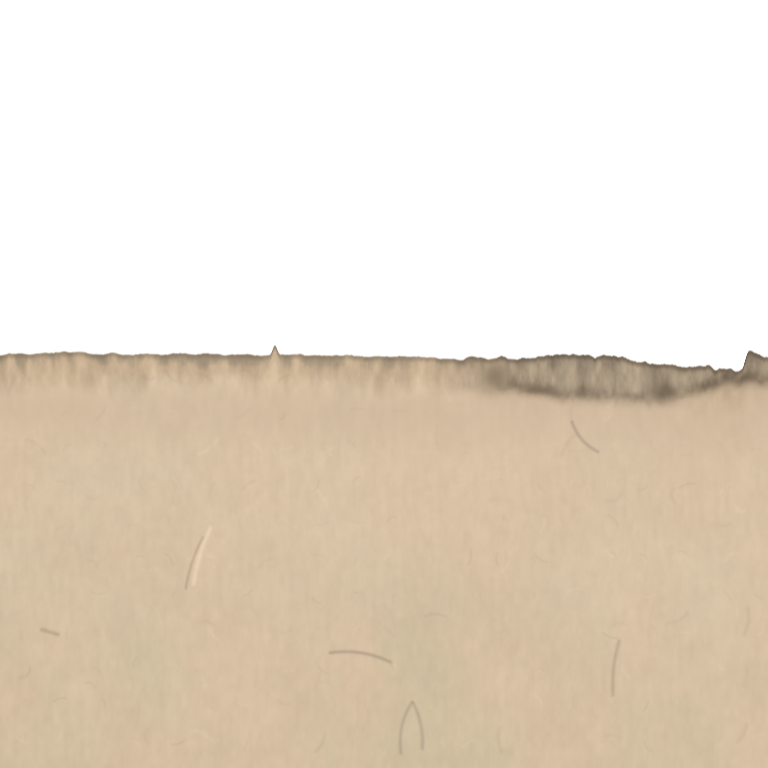
Write a WebGL 2 fragment shader that draws this texture.

```glsl
#version 300 es
precision highp float;
// Sheet of aged tan paper with a torn, browned upper edge on a white ground.

uniform vec2 u_resolution;
out vec4 fragColor;

const vec3 WHITE = vec3(1.0);
const vec3 PAPER = vec3(0.845, 0.765, 0.655);
const vec3 OLIVE = vec3(0.815, 0.745, 0.630);
const vec3 BLUSH = vec3(0.850, 0.750, 0.640);
const vec3 TAN = vec3(0.735, 0.640, 0.525);
const vec3 TORN = vec3(0.600, 0.545, 0.465);
const vec3 UMBER = vec3(0.390, 0.335, 0.275);

float hash(vec2 p) {
    return fract(sin(dot(p, vec2(127.1, 311.7))) * 43758.5453);
}

float noise(vec2 p) {
    vec2 i = floor(p), f = fract(p);
    f = f * f * (3.0 - 2.0 * f);
    return mix(mix(hash(i), hash(i + vec2(1, 0)), f.x),
               mix(hash(i + vec2(0, 1)), hash(i + vec2(1, 1)), f.x), f.y);
}

// Layered noise centred on zero
float fbm(vec2 p) {
    float sum = 0.0, amp = 0.5;
    for (int i = 0; i < 4; i++) {
        sum += amp * (noise(p) - 0.5);
        p = p * 2.03 + 17.3;
        amp *= 0.5;
    }
    return sum;
}

float bell(float x, float width) {
    return exp(-x * x / (width * width));
}

// Soft mask of a bent hair running from a to b
float fibre(vec2 p, vec2 a, vec2 b, float bend, float width) {
    vec2 ab = b - a;
    float t = clamp(dot(p - a, ab) / dot(ab, ab), 0.0, 1.0);
    vec2 side = vec2(-ab.y, ab.x) / length(ab);
    vec2 nearest = a + ab * t + side * bend * 4.0 * t * (1.0 - t);
    return bell(length(p - nearest), width);
}

// Height of the torn edge at x
float tornEdge(float x) {
    float y = 0.5385 - 0.005 * smoothstep(0.35, 0.6, x);
    y += 0.005 * bell(x - 0.765, 0.03) + 0.003 * bell(x - 0.09, 0.05);
    y -= 0.013 * smoothstep(0.79, 0.93, x);
    y += 0.020 * smoothstep(0.966, 0.976, x) - 0.006 * smoothstep(0.98, 1.0, x);
    y += 0.013 * bell(x - 0.358, 0.004);
    float rough = mix(0.006, 0.014, smoothstep(0.5, 0.75, x));
    return y + rough * fbm(vec2(x * 75.0, 3.0));
}

// Sheet colour away from the edge: broad stains, upright grain, fine speckle
vec3 paperSheet(vec2 p) {
    vec3 col = mix(OLIVE, PAPER, smoothstep(0.0, 0.4, p.y + 0.5 * fbm(p * 5.0)));
    col = mix(col, BLUSH, clamp(0.35 + 1.6 * fbm(p * vec2(11.0, 8.0) + 40.0), 0.0, 1.0));
    float grain = 0.045 * fbm(p * vec2(150.0, 45.0)) + 0.035 * fbm(p * 95.0 + 8.0);
    return col * (1.0 + grain + 0.03 * fbm(p * 18.0));
}

// Faint short hairs, one per cell of a jittered grid
float scatteredFibres(vec2 p, float cells) {
    vec2 id = floor(p * cells), q = fract(p * cells) - 0.5;
    float angle = 6.2832 * hash(id + 5.0);
    vec2 centre = 0.3 * (vec2(hash(id), hash(id + 9.0)) - 0.5);
    vec2 arm = vec2(cos(angle), sin(angle)) * mix(0.06, 0.22, hash(id + 3.0));
    float tone = hash(id + 13.0) - 0.6;
    return tone * fibre(q, centre - arm, centre + arm, 0.04, 0.035);
}

// Browned band below the edge, with a torn strip and its shadow on the right
vec3 ageEdge(vec3 col, vec2 p, float depth) {
    float right = smoothstep(0.55, 0.72, p.x);
    float streak = fbm(vec2(p.x * 75.0, p.y * 28.0));
    float blotch = fbm(p * 34.0 + 21.0);
    float d = depth + 0.028 * streak + 0.022 * blotch;
    float reach = mix(0.055, 0.085, right);
    col = mix(col, TAN, 0.72 * (1.0 - smoothstep(0.012, reach, d)));
    col = mix(col, BLUSH * 0.95, 0.5 * bell(d - 0.075, 0.035));
    col = mix(col, TORN, 0.62 * (1.0 - smoothstep(0.0, 0.017, d)));

    float rim = 0.497 - 0.013 * smoothstep(0.64, 0.8, p.x) + 0.023 * smoothstep(0.86, 0.96, p.x);
    float above = smoothstep(-0.008, 0.008, p.y - rim + 0.02 * blotch);
    col = mix(col, TORN * (1.0 + 0.5 * streak), 0.7 * right * above);
    float patches = clamp(0.55 + 2.2 * fbm(p * vec2(38.0, 30.0) + 6.0), 0.0, 1.0);
    col = mix(col, UMBER, 0.7 * right * patches * bell(p.y - rim + 0.015 * streak, 0.010));
    float spots = bell(length((p - vec2(0.866, 0.488)) * vec2(0.7, 1.0)), 0.012)
                + 0.7 * bell(length(p - vec2(0.645, 0.510)), 0.018);
    col = mix(col, UMBER, clamp(spots * (0.6 + streak), 0.0, 0.75));
    float lip = bell(depth - 0.002, 0.004) * (0.3 + 0.3 * right);
    return mix(col, UMBER, lip) * (1.0 + 0.22 * streak * bell(depth, 0.05));
}

void main() {
    vec2 p = gl_FragCoord.xy / u_resolution;
    float depth = tornEdge(p.x) - p.y;
    vec3 col = ageEdge(paperSheet(p), p, depth);

    // Loose hairs pressed into the sheet
    float hairs = 0.06 * scatteredFibres(p, 13.0) + 0.05 * scatteredFibres(p + 0.37, 21.0);
    hairs += 0.07 * fibre(p, vec2(0.252, 0.240), vec2(0.274, 0.312), 0.003, 0.003);
    hairs -= 0.10 * fibre(p, vec2(0.242, 0.234), vec2(0.264, 0.300), 0.003, 0.002);
    hairs -= 0.13 * fibre(p, vec2(0.430, 0.150), vec2(0.508, 0.138), 0.006, 0.0025);
    hairs -= 0.10 * fibre(p, vec2(0.522, 0.020), vec2(0.536, 0.085), 0.006, 0.0025);
    hairs -= 0.10 * fibre(p, vec2(0.550, 0.025), vec2(0.538, 0.085), -0.004, 0.0025);
    hairs -= 0.12 * fibre(p, vec2(0.745, 0.450), vec2(0.778, 0.412), -0.005, 0.0025);
    hairs -= 0.10 * fibre(p, vec2(0.798, 0.095), vec2(0.806, 0.165), 0.003, 0.0025);
    hairs -= 0.12 * fibre(p, vec2(0.055, 0.180), vec2(0.075, 0.174), 0.0, 0.003);
    col *= 1.0 + hairs;

    float soft = max(0.0018, 0.75 / u_resolution.y);
    fragColor = vec4(mix(WHITE, col, smoothstep(-soft, soft, depth)), 1.0);
}
```
